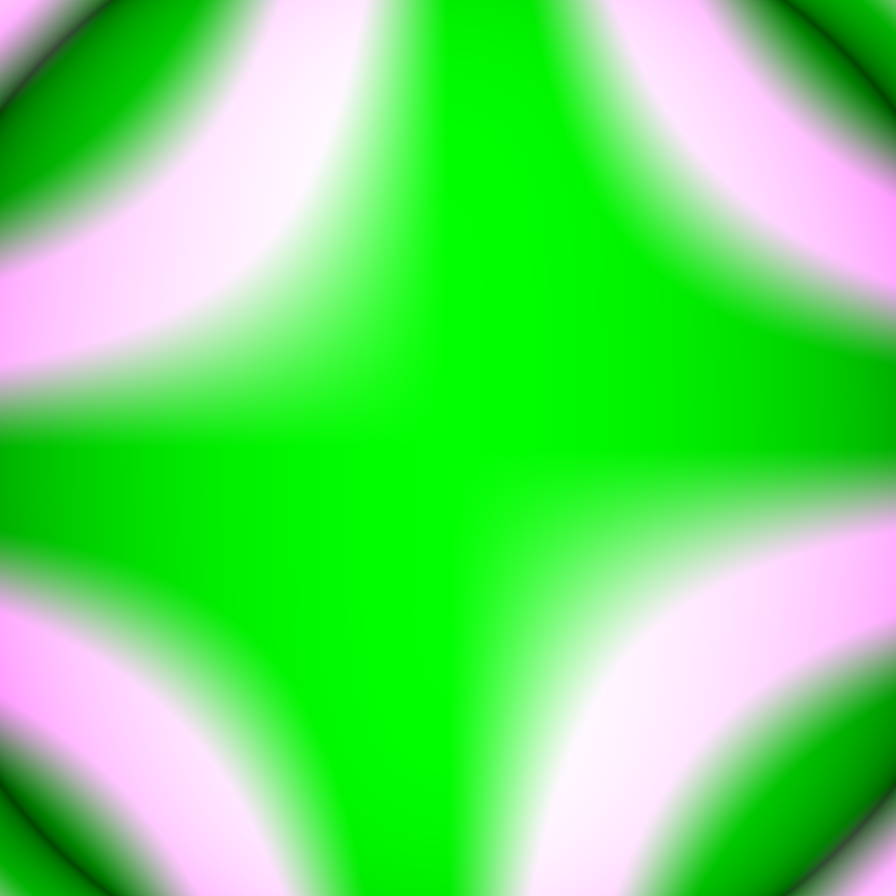
This background is drawn by a three.js fragment shader. Its source:

```glsl
varying vec2 vUv;

// Hyperbolic bands: a clamped wave running over the product x * y
float saddleBands(vec2 p) {
  float wave = -sin(34.0 * (p.x * p.y + 0.0235));
  return clamp(0.5 + 0.7 * wave, 0.0, 1.0);
}

// Bright disc that darkens to a thin ring, then recovers in the corners
float ringShade(vec2 p) {
  float ratio = length(p) / 0.625;
  float fall = 1.0 - pow(ratio, 6.0);
  return min(pow(fall * fall + 0.0003, 0.125), 1.0);
}

// Gentle dimming towards the left and right sides
float sideShade(float x) {
  return cos(1.45 * x);
}

void main() {
  vec2 p = vUv - 0.5;
  float band = saddleBands(p);
  float green = ringShade(p) * sideShade(p.x);
  gl_FragColor = vec4(band, green, band, 1.0);
}
```
